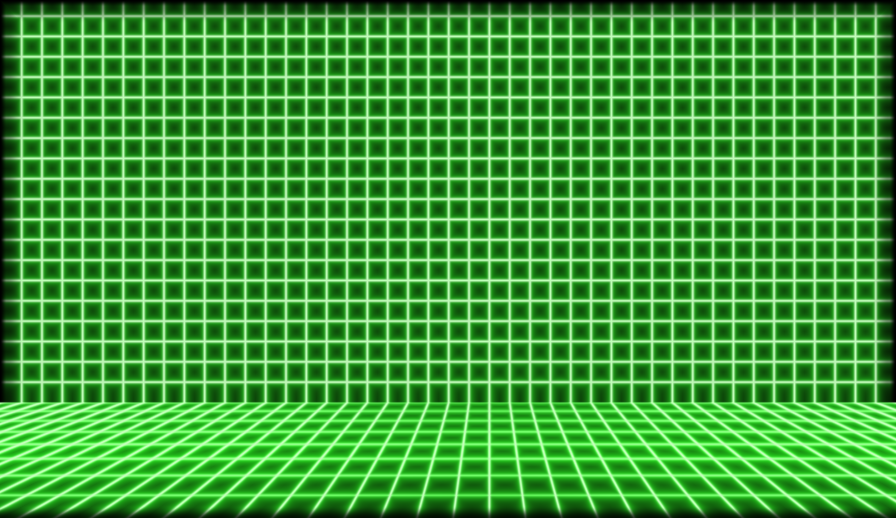
Reproduce this background procedurally as a Shadertoy shader.

```glsl
// A glowing green neon grid: an upright wall of square cells above a floor
// whose lines fan out in perspective. Each surface yields the distances to
// its nearest two lines, and one shared falloff turns these into light.

#define PITCH 0.03926      // wall cell size, in canvas heights
#define FLOOR_EDGE 5.68    // height of the wall's foot, in cells
#define WALL_SHIFT 0.035   // sideways offset of the grid, in cells
#define WALL_COLS 21.0     // outermost wall line on either side
#define WALL_ROWS 19.0     // topmost wall line
#define FAN_X 2.0          // column on which the floor lines converge
#define HORIZON 7.29       // vanishing point above the wall's foot, in cells
#define ROW_STEP 0.055     // depth step between floor rows
#define FLOOR_ROWS 7.0     // nearest floor row
#define GLOW_WIDTH 0.224   // reach of the halo, in cells
#define CORE_WIDTH 0.077   // half width of the pale core, in cells

const vec3 CELL_GREEN = vec3(0.035, 0.20, 0.025);
const vec3 GLOW_GREEN = vec3(0.12, 0.68, 0.10);
const vec3 CORE_PALE = vec3(0.60, 0.14, 0.60);

// Light of two crossing lines; d holds the distance to each of them.
vec3 neon(vec2 d, vec2 coreWeight, vec3 base) {
    float nearest = pow(dot(pow(d + 0.001, vec2(-4.0)), vec2(1.0)), -0.25);
    float glow = exp(-nearest / GLOW_WIDTH);
    vec2 core = coreWeight * exp(-d * d / (CORE_WIDTH * CORE_WIDTH));
    float coreLight = 1.0 - (1.0 - core.x) * (1.0 - core.y);
    return base + GLOW_GREEN * glow + CORE_PALE * coreLight;
}

// Square grid; the outermost lines leave only short stubs beyond them.
vec3 wallLight(vec2 g, float edge) {
    vec2 line = clamp(round(g), vec2(-WALL_COLS, 1.0), vec2(WALL_COLS, WALL_ROWS));
    vec3 light = neon(abs(g - line), vec2(1.0), CELL_GREEN);
    float border = mix(0.55, 1.0, smoothstep(0.3, 1.2, edge));
    return light * border * smoothstep(0.0, 0.35, edge);
}

// Perspective grid; both distances are measured on the canvas.
vec3 floorLight(vec2 g, float edge) {
    float depth = max(-g.y, 0.0);
    float spread = 1.0 + depth / HORIZON;

    float column = (g.x - FAN_X) / spread;
    float nearestColumn = round(column);
    float slope = nearestColumn / HORIZON;
    float dColumn = abs(column - nearestColumn) * spread / sqrt(1.0 + slope * slope);

    float row = (1.0 - 1.0 / spread) / ROW_STEP;
    float nearestRow = min(round(row), FLOOR_ROWS);
    float dRow = abs(row - nearestRow) * spread * spread * ROW_STEP * HORIZON;

    // The floor is lit most in its middle depth and towards the sides.
    float band = exp(-pow((depth - 2.4) / 1.5, 2.0));
    float side = smoothstep(0.0, 12.0, abs(g.x - 1.0));
    vec3 base = CELL_GREEN * (1.2 + 0.5 * band + 0.3 * side);
    float rowCore = 0.3 + 0.25 * band + 0.15 * side;
    vec3 light = neon(vec2(dColumn, dRow), vec2(1.0, rowCore), base);
    return light * mix(0.2, 1.0, smoothstep(0.0, 0.6, edge));
}

void mainImage(out vec4 fragColor, in vec2 fragCoord) {
    // Cell units, centred sideways, with the wall's foot at zero.
    vec2 halfSize = 0.5 * iResolution.xy / (iResolution.y * PITCH);
    vec2 p = fragCoord / (iResolution.y * PITCH);
    vec2 g = p - vec2(halfSize.x + WALL_SHIFT, FLOOR_EDGE);

    // Distances to the canvas borders, for the dark rim.
    vec2 inset = halfSize - abs(p - halfSize);
    vec3 wall = wallLight(g, min(inset.x, inset.y));
    vec3 ground = floorLight(g, p.y);

    vec3 color = mix(ground, wall, smoothstep(-0.06, 0.06, g.y));
    fragColor = vec4(clamp(color, 0.0, 1.0), 1.0);
}
```
